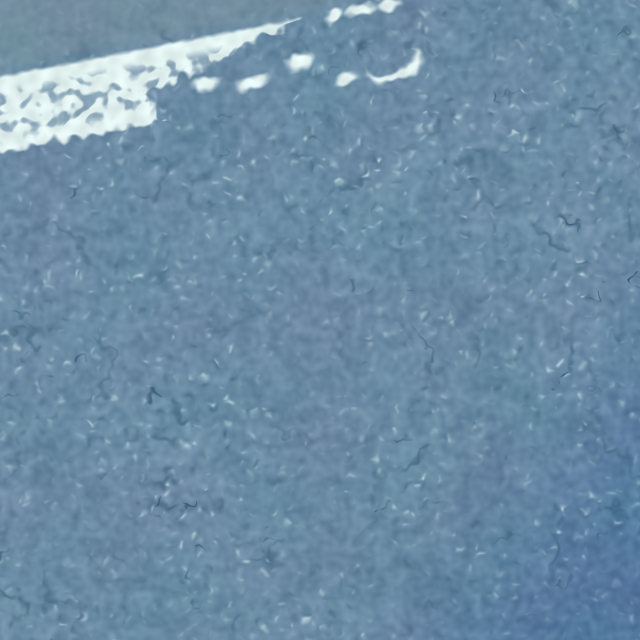
Write a Shadertoy shader that draws this texture.

```glsl
const vec3 ASPHALT = vec3(0.418, 0.545, 0.642);
const vec3 TONE_STEP = vec3(0.100, 0.098, 0.090);
const vec3 GRAIN_LIGHT = vec3(0.74, 0.84, 0.87);
const vec3 PIT_DARK = vec3(0.18, 0.32, 0.42);
const vec3 PAINT = vec3(0.88, 0.945, 0.94);
const vec3 VERGE = vec3(0.45, 0.555, 0.625);
const float GRAIN_CELLS = 56.0;
const float PIT_CELLS = 44.0;
const float SMUDGE_CELLS = 15.0;
const float CRACK_SCALE = 8.0;
const float BAND_HEIGHT = 0.88;
const float BAND_SLOPE = 0.194;
const float BAND_WIDTH = 0.117;
const float BAND_BREAK = 0.245;
const float BAND_TIP = 0.47;
const float EDGE = 0.0045;

vec2 hash2(vec2 p) {
    vec3 q = fract(p.xyx * vec3(0.1031, 0.1030, 0.0973));
    q += dot(q, q.yzx + 33.33);
    return fract((q.xx + q.yz) * q.zy);
}

vec2 gradient(vec2 cell) {
    float angle = 6.2832 * hash2(cell).x;
    return vec2(cos(angle), sin(angle));
}

float noise(vec2 p) {
    vec2 i = floor(p), f = fract(p);
    vec2 u = f * f * f * (f * (f * 6.0 - 15.0) + 10.0);
    vec2 e = vec2(1.0, 0.0);
    float a = dot(gradient(i), f);
    float b = dot(gradient(i + e.xy), f - e.xy);
    float c = dot(gradient(i + e.yx), f - e.yx);
    float d = dot(gradient(i + e.xx), f - e.xx);
    return mix(mix(a, b, u.x), mix(c, d, u.x), u.y);
}

// Soft, randomly turned ellipses, one per cell, most of them faint
float grains(vec2 p, vec2 radius, float seed) {
    vec2 cell = floor(p);
    float cover = 0.0;
    for (int y = -1; y <= 1; y++)
    for (int x = -1; x <= 1; x++) {
        vec2 id = cell + vec2(x, y);
        vec2 place = hash2(id + seed);
        vec2 kind = hash2(id + seed + 71.0);
        float angle = 0.4 + 2.4 * (kind.x - 0.5);
        vec2 d = p - id - place;
        d = mat2(cos(angle), -sin(angle), sin(angle), cos(angle)) * d;
        d /= radius * mix(0.7, 1.2, place.y);
        cover += exp(-dot(d, d) * 1.5) * kind.y * kind.y * kind.y;
    }
    return min(cover, 1.0);
}

float ellipse(vec2 p, vec2 radius) {
    return (length(p / radius) - 1.0) * radius.y;
}

// Loose paint flakes in two rows; band.y is measured from the top edge
float flakes(vec2 band) {
    float d = 1.0;
    for (int i = 0; i < 8; i++) {
        float k = float(i);
        vec2 r = hash2(vec2(k * 7.0, 19.0));
        bool upper = i < 3;
        vec2 center = upper ? vec2(0.522 + 0.042 * k, -0.005)
                            : vec2(0.32 + 0.074 * (k - 3.0), -0.085 + 0.045 * (r.y - 0.5));
        vec2 radius = vec2(mix(0.009, 0.023, r.x), mix(0.007, 0.012, r.y));
        if (i == 7) radius = vec2(0.042, 0.024);
        float flake = ellipse(band - center, radius);
        if (i == 7) flake = max(flake, -ellipse(band - center - vec2(-0.009, 0.014), radius));
        d = min(d, flake);
    }
    return d;
}

void mainImage(out vec4 fragColor, in vec2 fragCoord) {
    vec2 p = fragCoord / iResolution.y;
    vec2 warp = vec2(noise(p * 22.0), noise(p * 22.0 + 40.0));
    vec2 fray = vec2(noise(p * 65.0 + 5.0), noise(p * 65.0 + 80.0));
    vec2 band = vec2(p.x, p.y - BAND_HEIGHT - BAND_SLOPE * p.x);
    float verge = smoothstep(-0.01, 0.03, band.y) * smoothstep(0.72, 0.45, p.x);

    // Asphalt: broad shading, mottling and faint colour drift
    float patches = noise(p * 5.0 + 3.0);
    float tone = 0.22 * patches + 0.35 * noise(p * 15.0 + warp)
               + 0.65 * noise(p * 38.0 + warp) + 0.55 * noise(p * 80.0 + 9.0);
    tone *= mix(1.0, 0.5, verge);
    vec3 color = mix(ASPHALT, VERGE, verge) + TONE_STEP * tone;
    color += vec3(0.028, -0.012, 0.006) * noise(p * 7.0 + 60.0);
    float corner = smoothstep(1.15, 1.65, p.x + 0.7 * (1.0 - p.y));
    color -= vec3(0.09, 0.07, 0.02) * corner;

    // Dark pits, ragged smudges and faint broken cracks
    float rough = (1.0 - 0.8 * verge) * clamp(0.8 + patches, 0.4, 1.1);
    float pits = grains(p * PIT_CELLS + fray * 0.4, vec2(0.42, 0.26), 13.0);
    color = mix(color, PIT_DARK, 0.42 * rough * pits);
    float smudge = grains(p * SMUDGE_CELLS + warp * 0.3 + fray * 0.35, vec2(0.30, 0.10), 29.0);
    color = mix(color, PIT_DARK, rough * smoothstep(0.2, 0.9, smudge) * (0.6 + 0.5 * fray.x));
    float ridge = abs(noise(p * CRACK_SCALE + warp * 0.3 + fray * 0.12 + 17.0));
    float crack = smoothstep(0.08, 0.0, ridge) * smoothstep(0.0, 0.4, noise(p * 10.0 + 31.0) + 0.4 * fray.y);
    color = mix(color, PIT_DARK, 0.4 * rough * crack);

    // Light stones, gathered in loose clusters
    float cluster = clamp(0.8 + 1.1 * noise(p * 13.0 + 90.0), 0.25, 1.3);
    float stones = grains(p * GRAIN_CELLS + fray * 0.45, vec2(0.36, 0.24), 47.0);
    color = mix(color, GRAIN_LIGHT, min(0.85 * rough * cluster * stones, 0.95));

    // Painted band: a torn block running into a thin tip
    vec2 torn = band + vec2(0.045, 0.007) * warp + vec2(0.03, 0.012) * fray;
    float taper = (BAND_TIP - torn.x) * 0.3;
    float lower = torn.y + BAND_WIDTH;
    float block = min(lower, (BAND_BREAK - torn.x - 0.3 * (band.y + 0.09)) * 0.6);
    float inside = min(-band.y - 0.003 * fray.x, max(min(torn.y + taper, lower), block));
    float paint = smoothstep(-EDGE, EDGE, inside);

    // Worn chips show the road through the middle of the band
    float middle = smoothstep(-0.112, -0.085, band.y) * smoothstep(-0.015, -0.035, band.y);
    float wear = noise(band * vec2(30.0, 42.0) + warp) + 0.5 * noise(band * 75.0);
    paint *= 1.0 - 0.75 * middle * smoothstep(-0.05, 0.3, wear);
    paint = max(paint, smoothstep(EDGE, -EDGE, flakes(band + 0.008 * warp + 0.007 * fray)));
    color = mix(color, PAINT + 0.09 * noise(p * 50.0), paint);

    fragColor = vec4(clamp(color, 0.0, 1.0), 1.0);
}
```
